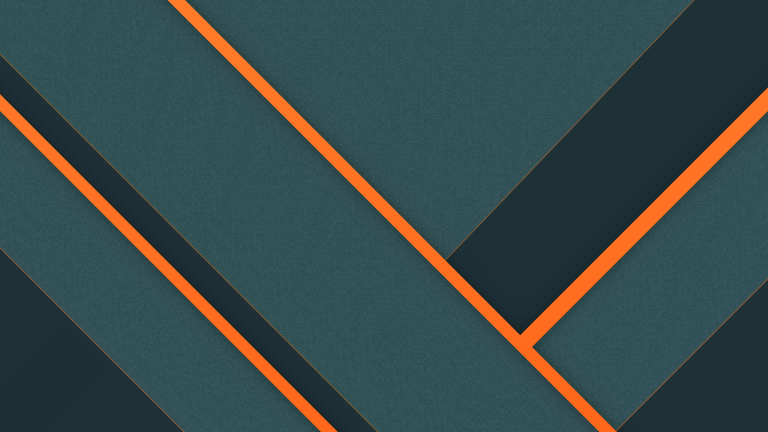
Give the GLSL for this background, as a Shadertoy shader.

```glsl
// Flat diagonal panels: grainy teal sheets over dark pinstriped gaps,
// split by orange ribbons with soft shadows and hairline copper edges.
// Each edge is a signed distance along one of the two diagonal axes.

float hash(vec2 p) {
    return fract(sin(dot(p, vec2(127.1, 311.7))) * 43758.5453);
}

// Antialiased coverage of the side where d is positive
float side(float d) {
    return clamp(d * iResolution.y + 0.5, 0.0, 1.0);
}

// Distance to a strip between two positions, negative inside
float strip(float x, float lo, float hi) {
    return abs(x - 0.5 * (lo + hi)) - 0.5 * (hi - lo);
}

float hairline(float d) {
    return 0.55 * side(0.0011 - abs(d));
}

float shadow(float d) {
    return 0.22 * exp(-max(d, 0.0) * 75.0);
}

void mainImage(out vec4 fragColor, in vec2 fragCoord) {
    vec2 p = fragCoord / iResolution.y;

    // Diagonal axes, scaled to true distance
    float fall = (p.x + p.y) * 0.70711;
    float rise = (p.x - p.y) * 0.70711;
    float steepEdge = (p.x - 0.956 * p.y - 0.651) * 0.7228;

    // Orange ribbons
    float mainRibbon = strip(fall, 0.9812, 1.0100);
    float leftRibbon = strip(fall, 0.5254, 0.5530);
    float rightRibbon = strip(rise, 0.6930, 0.7316);
    float rightSide = side(fall - 0.9956);

    // Dark gaps on either side of the main ribbon
    float leftDark = side(0.3012 - fall) + side(fall - 0.5392) * side(0.6187 - fall);
    float rightDark = side(steepEdge) * side(0.7123 - rise) + side(rise - 1.0066);
    float dark = mix(leftDark, rightDark, rightSide);

    // Teal grain and fine pinstripes
    float grain = hash(floor(p * 288.0)) - 0.5;
    vec3 teal = vec3(0.200, 0.322, 0.342) + 0.032 * grain;
    float stripe = sin(rise * 960.0);
    vec3 slate = vec3(0.114, 0.190, 0.212) + 0.007 * stripe;
    vec3 color = mix(teal, slate, dark);

    // Ribbon shadows
    color *= 1.0 - shadow(leftRibbon);
    color *= 1.0 - rightSide * shadow(rightRibbon);
    color *= 1.0 - shadow(mainRibbon);

    // Copper hairlines on the panel edges
    float leftLines = max(hairline(fall - 0.3012), hairline(fall - 0.6187));
    float rightLines = max(hairline(steepEdge), hairline(rise - 1.0066));
    color = mix(color, vec3(0.80, 0.42, 0.15), mix(leftLines, rightLines, rightSide));

    // Ribbons, brighter towards the top
    vec3 orange = mix(vec3(1.0, 0.405, 0.105), vec3(1.0, 0.485, 0.165), p.y);
    float ribbons = max(max(side(-mainRibbon), side(-leftRibbon)), rightSide * side(-rightRibbon));
    color = mix(color, orange, ribbons);

    fragColor = vec4(color, 1.0);
}
```
